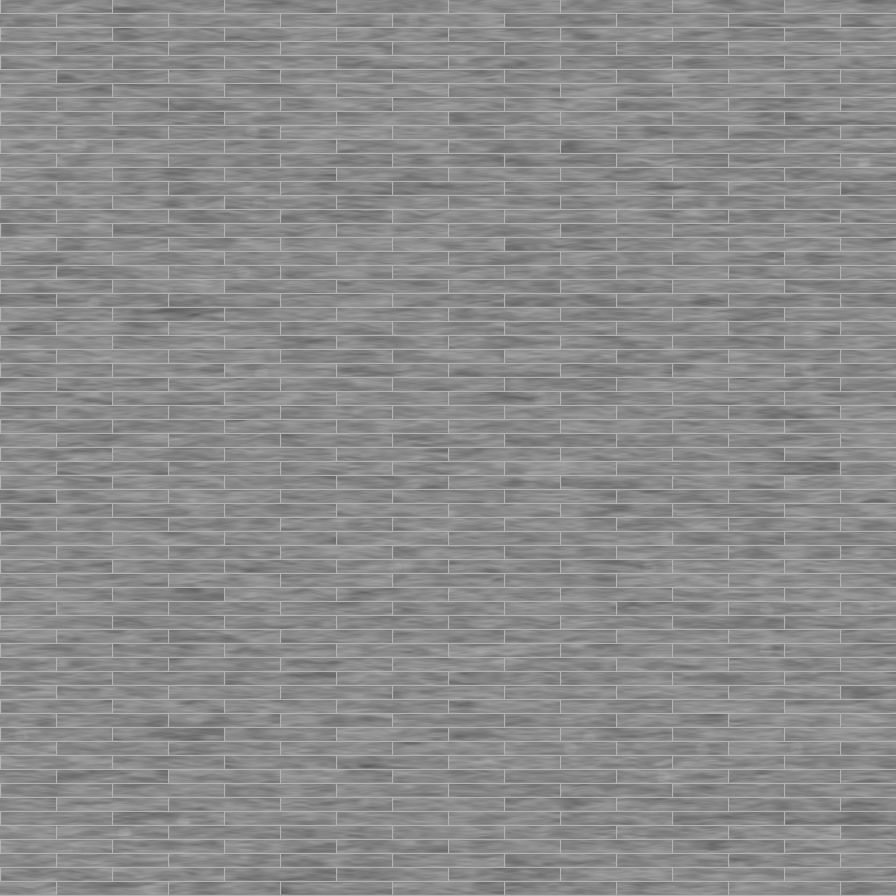
This texture is drawn by a WebGL 2 fragment shader. Its source:

```glsl
#version 300 es
precision highp float;
// Grey wooden planks in a half-offset running bond with thin pale joints.
uniform vec2 u_resolution;
out vec4 fragColor;

const vec2 PLANKS = vec2(8.0, 64.0);   // repeats across and down
const float JOINT_WIDTH = 0.00125;
const vec3 JOINT_COLOR = vec3(0.70);
const float WOOD_TONE = 0.541;

float hash(vec2 p) {
    return fract(sin(dot(p, vec2(127.1, 311.7))) * 43758.5453);
}

float valueNoise(vec2 p) {
    vec2 cell = floor(p);
    vec2 f = fract(p);
    f = f * f * (3.0 - 2.0 * f);
    float low = mix(hash(cell), hash(cell + vec2(1.0, 0.0)), f.x);
    float high = mix(hash(cell + vec2(0.0, 1.0)), hash(cell + vec2(1.0, 1.0)), f.x);
    return mix(low, high, f.y);
}

// Share of a pixel covered by a band centred at zero.
float bandCoverage(float offset, float width, float pixel) {
    float top = min(0.5 * width, offset + 0.5 * pixel);
    float bottom = max(-0.5 * width, offset - 0.5 * pixel);
    return max(top - bottom, 0.0) / pixel;
}

// Coverage of a joint lying just inside the start of each repeat.
float jointCoverage(float position, float count, float width, float pixel) {
    float offset = fract(position - 0.5 * width * count + 0.5) - 0.5;
    return bandCoverage(offset / count, width, pixel);
}

// Long soft streaks, fine fibres and occasional dark stains.
float woodGrain(vec2 local, vec2 seed) {
    float bend = 0.2 * (valueNoise(local * vec2(5.0, 1.0) + seed) - 0.5);
    vec2 p = vec2(local.x, local.y + bend);
    float streaks = valueNoise(p * vec2(4.0, 2.8) + seed) - 0.5;
    float fibres = valueNoise(p * vec2(8.0, 5.5) + seed * 1.7) - 0.5;
    float threads = valueNoise(p * vec2(13.0, 10.0) + seed * 2.3) - 0.5;
    float stain = smoothstep(0.58, 0.95, valueNoise(p * vec2(3.0, 1.8) + seed * 3.1));
    return 0.085 * streaks + 0.09 * fibres + 0.06 * threads - 0.065 * stain;
}

// A faint pale knot with rings on a few planks.
float woodKnot(vec2 local, vec2 plank) {
    float present = step(0.93, hash(plank + 17.3));
    vec2 center = vec2(mix(0.15, 0.85, hash(plank + 5.9)), mix(0.25, 0.75, hash(plank + 9.4)));
    float radius = length((local - center) / PLANKS) / 0.009;
    float rings = 0.8 + 0.2 * cos(radius * 16.0);
    return present * 0.045 * rings * (1.0 - smoothstep(0.6, 1.0, radius));
}

void main() {
    vec2 uv = gl_FragCoord.xy / u_resolution;
    vec2 pixel = 1.0 / u_resolution;

    // Plank layout: every other row slides by half a plank.
    vec2 grid = uv * PLANKS;
    float row = floor(grid.y);
    grid.x += 0.5 * (1.0 - mod(row, 2.0));
    vec2 plank = floor(grid);
    vec2 local = fract(grid);

    // Wood surface with its own tone and grain on each plank.
    vec2 seed = 90.0 * vec2(hash(plank), hash(plank + 31.7));
    float tone = WOOD_TONE + 0.03 * (hash(plank + 3.1) - 0.5);
    tone += woodGrain(local, seed) + woodKnot(local, plank);

    // Pale joints between the planks.
    float across = jointCoverage(grid.y, PLANKS.y, JOINT_WIDTH, pixel.y);
    float upright = jointCoverage(grid.x, PLANKS.x, JOINT_WIDTH, pixel.x);
    vec3 color = mix(vec3(tone), JOINT_COLOR, max(across, upright));
    fragColor = vec4(color, 1.0);
}
```
